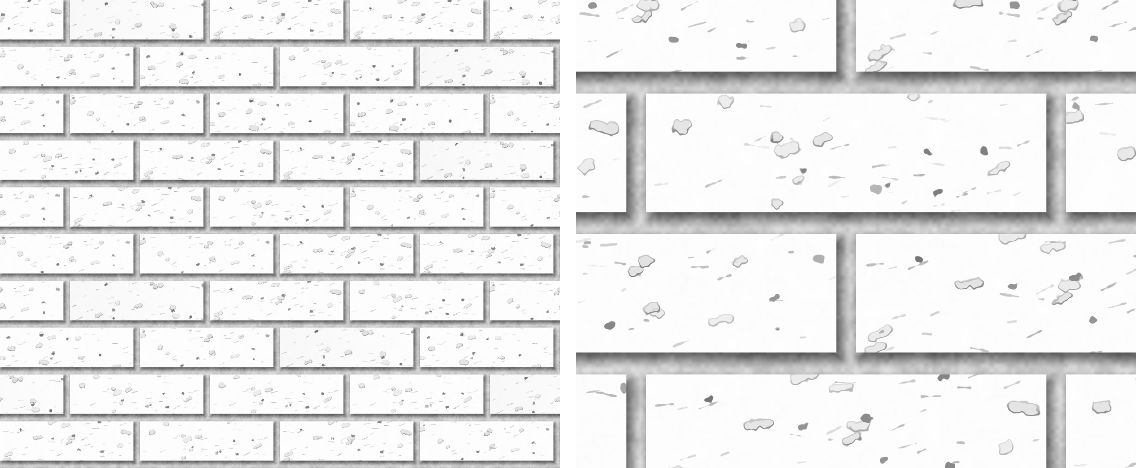
Left: the whole. Right: its middle third, enlarged.
Write a WebGL 1 fragment shader that draws this texture.

```glsl
precision highp float;
// White painted brick wall in running bond with grey, softly shadowed mortar.
// Bricks are box distances; each takes one of a few variants of pits, rings
// and scratches scattered by hash. All lengths are in units of a row height.

uniform vec2 u_resolution;

#define COLUMNS 4.0
#define ROWS 10.0
#define BRICK_ASPECT 3.0
#define GAP vec2(0.141, 0.156)
#define SHADOW_SHIFT vec2(0.03, -0.045)
#define SHADOW_DARK 0.36
#define MORTAR_LIGHT 0.81
#define BRICK_WHITE 0.995
#define VARIANTS 5.0
#define RINGS 9
#define SPOTS 15
#define MARKS 46

vec2 hash2(vec2 p) {
  vec3 q = fract(p.xyx * vec3(0.1031, 0.1030, 0.0973));
  q += dot(q, q.yzx + 33.33);
  return fract((q.xx + q.yz) * q.zy);
}

// Value noise that wraps with the canvas; frequency must be whole
float wrapNoise(vec2 wall, float frequency) {
  vec2 period = vec2(COLUMNS * BRICK_ASPECT, ROWS) * frequency;
  vec2 p = wall * frequency;
  vec2 i = floor(p), f = fract(p);
  f = f * f * (3.0 - 2.0 * f);
  float a = hash2(mod(i, period)).x;
  float b = hash2(mod(i + vec2(1.0, 0.0), period)).x;
  float c = hash2(mod(i + vec2(0.0, 1.0), period)).x;
  float d = hash2(mod(i + 1.0, period)).x;
  return mix(mix(a, b, f.x), mix(c, d, f.x), f.y);
}

float boxDistance(vec2 p, vec2 halfSize) {
  vec2 d = abs(p) - halfSize;
  return length(max(d, 0.0)) + min(max(d.x, d.y), 0.0);
}

float capsuleDistance(vec2 p, float halfLength, float radius) {
  p.x -= clamp(p.x, -halfLength, halfLength);
  return length(p) - radius;
}

float coverage(float d, float pixel) {
  return clamp(0.5 - d / pixel, 0.0, 1.0);
}

// Darkness of the pits, rings and scratches on one brick variant
float brickMarks(vec2 p, float variant, float rough, float pixel) {
  float ink = 0.0;
  for (int i = 0; i < MARKS; i++) {
    vec2 seed = vec2(float(i) * 3.0 + 1.0, variant * 19.0 + 7.0);
    vec2 place = hash2(seed);
    vec2 size = hash2(seed + 211.0);
    vec2 look = hash2(seed + 437.0);
    vec2 q = p - vec2(0.0, GAP.y) - place * (vec2(BRICK_ASPECT, 1.0) - GAP);
    float angle = 0.15 + (look.x - 0.5) * 0.7;
    float c = cos(angle), s = sin(angle);
    q = vec2(c * q.x + s * q.y, c * q.y - s * q.x);
    float wobble = (rough - 0.5) * 0.03;
    float mark;
    if (i < RINGS) {
      float d = capsuleDistance(q, 0.01 + 0.06 * size.x * size.x,
                                0.022 + 0.025 * size.y) + wobble;
      float lowerEdge = smoothstep(0.03, -0.03, q.y);
      mark = coverage(abs(d) - 0.006, pixel) * (0.2 + 0.22 * lowerEdge);
      mark = max(mark, 0.09 * coverage(d, pixel)) * (0.6 + 0.6 * look.y);
    } else if (i < SPOTS) {
      float d = capsuleDistance(q, 0.015 * size.x, 0.014 + 0.016 * size.y);
      mark = coverage(d + wobble, pixel) * (0.25 + 0.3 * look.y);
    } else {
      float d = capsuleDistance(q, 0.01 + 0.06 * size.x, 0.005);
      mark = coverage(d + wobble * 0.5, pixel) * (0.06 + 0.24 * look.y);
    }
    ink = max(ink, mark);
  }
  return ink;
}

void main() {
  vec2 uv = gl_FragCoord.xy / u_resolution;
  vec2 wall = uv * vec2(COLUMNS * BRICK_ASPECT, ROWS);
  float pixel = ROWS / u_resolution.y;

  // Running bond: alternate rows move by half a brick
  float row = floor(wall.y);
  float across = wall.x / BRICK_ASPECT - 0.5 * mod(row, 2.0);
  vec2 brick = vec2(mod(floor(across), COLUMNS), row);
  vec2 local = vec2(fract(across) * BRICK_ASPECT, fract(wall.y));

  // Nearest brick and nearest shadow, from this row and the one below
  vec2 halfSize = 0.5 * (vec2(BRICK_ASPECT, 1.0) - GAP);
  vec2 center = vec2(halfSize.x, GAP.y + halfSize.y);
  float brickEdge = 10.0, shadowEdge = 10.0;
  for (int j = 0; j < 2; j++) {
    for (int i = -1; i < 2; i++) {
      float down = float(j);
      vec2 q = local - center - vec2((float(i) + 0.5 * down) * BRICK_ASPECT, -down);
      brickEdge = min(brickEdge, boxDistance(q, halfSize));
      shadowEdge = min(shadowEdge, boxDistance(q - SHADOW_SHIFT, halfSize));
    }
  }

  // Grainy mortar under the soft shadow
  float coarse = wrapNoise(wall, 9.0), fine = wrapNoise(wall, 32.0);
  float mortar = mix(SHADOW_DARK, MORTAR_LIGHT, smoothstep(-0.06, 0.08, shadowEdge));
  mortar += (coarse - 0.5) * 0.09 + (fine - 0.5) * 0.08;

  // White face, faintly greyer toward the left on one variant
  float variant = floor(hash2(brick + 3.7).x * VARIANTS);
  float tint = (1.0 - step(0.5, variant)) * (1.0 - local.x / BRICK_ASPECT);
  float face = BRICK_WHITE - 0.02 * tint - 0.012 * coarse * fine;
  face *= 1.0 - brickMarks(local, variant, fine, pixel);

  gl_FragColor = vec4(vec3(mix(mortar, face, coverage(brickEdge, pixel))), 1.0);
}
```
